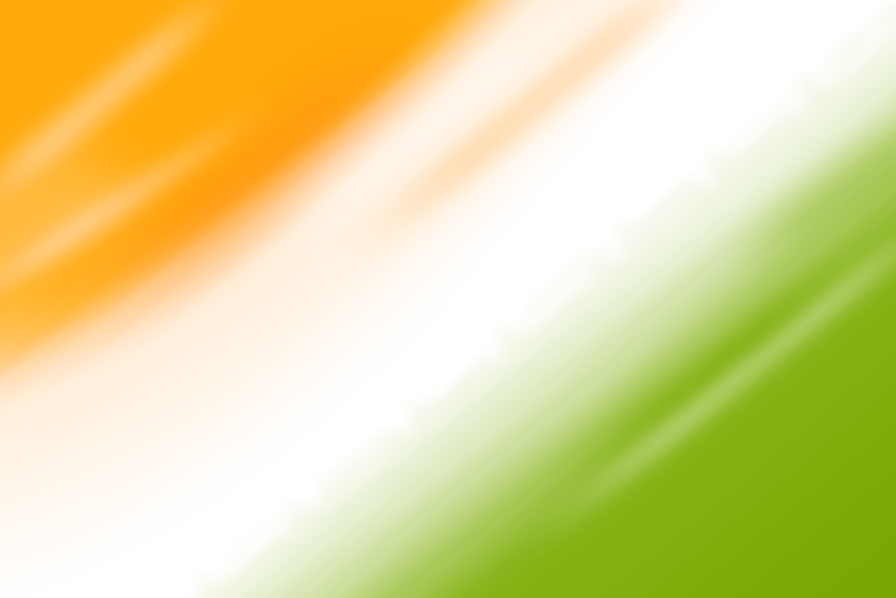
Give the GLSL for this background, as a Shadertoy shader.

```glsl
// Soft brush stroke from a to b, fading at both ends
float stroke(vec2 p, vec2 a, vec2 b, float width) {
    vec2 axis = b - a, q = p - a;
    float t = dot(q, axis) / dot(axis, axis);
    float d = (axis.x * q.y - axis.y * q.x) / length(axis) / width;
    return exp(-d * d) * smoothstep(-0.3, 0.3, t) * smoothstep(1.3, 0.7, t);
}

// Layered sines drawn out along the brush direction
float bristles(vec2 p) {
    float along = dot(p, vec2(0.78, 0.62));
    float across = dot(p, vec2(-0.62, 0.78));
    float sum = 0.0, amp = 0.5, freq = 23.0;
    for (int i = 0; i < 5; i++) {
        float bend = 1.4 * sin(along * (3.0 + float(i)) + float(i) * 2.1);
        sum += amp * sin(across * freq + bend + float(i));
        amp *= 0.58;
        freq *= 1.9;
    }
    return sum;
}

void mainImage(out vec4 fragColor, in vec2 fragCoord) {
    vec2 uv = fragCoord / iResolution.xy;
    vec2 p = uv * vec2(1.5, 1.0);
    float grain = bristles(p);

    // Orange wash above a curved edge
    float above = p.y - (0.43 + 0.3 * p.x + 0.5 * p.x * p.x) + 0.014 * grain;
    float orange = 0.75 * smoothstep(-0.13, 0.1, above)
                 + 0.25 * smoothstep(-0.5, 0.06, above);
    orange += 0.28 * stroke(p, vec2(0.68, 0.65), vec2(1.13, 1.02), 0.04);
    orange *= 1.0 - 0.45 * stroke(p, vec2(0.51, 0.63), vec2(0.92, 0.94), 0.05);

    // Pale strokes through the orange
    orange -= 0.32 * stroke(p, vec2(0.0, 0.69), vec2(0.33, 0.97), 0.035);
    orange -= 0.22 * stroke(p, vec2(0.0, 0.53), vec2(0.37, 0.77), 0.028);
    orange -= 0.20 * stroke(p, vec2(-0.1, 0.53), vec2(0.2, 0.7), 0.09);
    orange += 0.02 * grain * smoothstep(0.25, 0.0, abs(above));

    // Green wash below a straight diagonal, ragged at its pale edge
    float below = 0.82 * p.x - p.y + 0.012 * grain;
    float ragged = below + 0.012 * sin(p.y * 61.0 + 2.0 * sin(p.x * 37.0));
    float green = 0.1 * smoothstep(0.22, 0.31, ragged)
                + 0.9 * smoothstep(0.27, 0.7, below);
    green -= 0.32 * stroke(p, vec2(1.0, 0.18), vec2(1.5, 0.58), 0.028);
    green += 0.17 * stroke(p, vec2(1.28, 0.6), vec2(1.55, 0.79), 0.04);
    green += 0.12 * stroke(p, vec2(1.02, 0.25), vec2(1.37, 0.51), 0.04);
    green += 0.02 * grain * smoothstep(0.25, 0.0, abs(below - 0.5));

    // Tint the washes and lay them over white
    float deep = stroke(p, vec2(0.22, 0.53), vec2(0.64, 0.86), 0.08);
    vec3 orangeTint = mix(vec3(1.0, 0.66, 0.03), vec3(1.0, 0.61, 0.06), deep);
    vec3 greenTint = mix(vec3(0.53, 0.70, 0.09), vec3(0.48, 0.66, 0.01),
                         smoothstep(0.6, 1.15, below));
    // Thin orange paint leans towards peach
    orangeTint.b += 0.22 * (1.0 - smoothstep(0.3, 0.95, orange));
    vec3 color = mix(vec3(1.0), orangeTint, clamp(orange, 0.0, 1.0));
    color = mix(color, greenTint, clamp(green, 0.0, 1.0));
    fragColor = vec4(color, 1.0);
}
```
